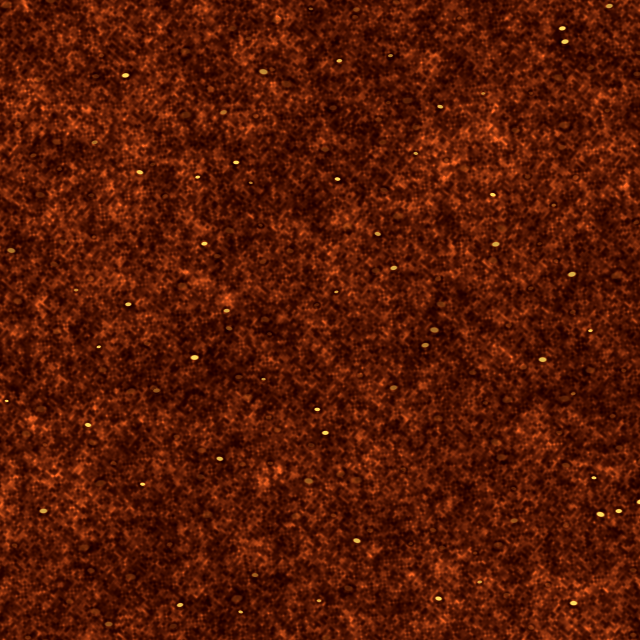
A WebGL 2 fragment shader for this texture:

```glsl
#version 300 es
precision highp float;
// Grainy rust-brown film with small amber bubbles, dark rims and soft glows.

uniform vec2 u_resolution;
out vec4 fragColor;

const float NOISE_DEVIATION = 0.2145;  // spread of smooth value noise

uint scramble(uint x) {
  x ^= x >> 16; x *= 0x7feb352dU;
  x ^= x >> 15; x *= 0x846ca68bU;
  return x ^ (x >> 16);
}

float hash(vec2 cell, float seed) {
  uvec2 c = uvec2(ivec2(cell));
  return float(scramble(c.x + scramble(c.y + scramble(uint(seed)))) >> 8) / 16777216.0;
}

vec2 hash2(vec2 cell, float seed) {
  return vec2(hash(cell, seed), hash(cell, seed + 1.0));
}

float valueNoise(vec2 p, float seed) {
  vec2 cell = floor(p);
  vec2 f = fract(p);
  f = f * f * (3.0 - 2.0 * f);
  float low = mix(hash(cell, seed), hash(cell + vec2(1, 0), seed), f.x);
  float high = mix(hash(cell + vec2(0, 1), seed), hash(cell + vec2(1, 1), seed), f.x);
  return mix(low, high, f.y);
}

mat2 rotation(float angle) {
  float c = cos(angle), s = sin(angle);
  return mat2(c, s, -s, c);
}

// One noise layer with zero mean and unit deviation
float layer(vec2 p, float frequency, float seed) {
  vec2 q = rotation(seed * 0.7) * p * frequency;
  return (valueNoise(q, seed) - 0.5) / NOISE_DEVIATION;
}

// Fine grain over faint larger mottling
float grain(vec2 p) {
  return 0.66 * layer(p, 245.0, 1.0)
       + 0.54 * layer(p, 130.0, 2.0)
       + 0.37 * layer(p, 56.0, 3.0)
       + 0.25 * layer(p, 19.0, 4.0)
       + 0.18 * layer(p, 6.0, 5.0);
}

// Diffuse bright patches, few and scattered
float glows(vec2 p, float count) {
  vec2 home = floor(p * count);
  float sum = 0.0;
  for (int y = -1; y <= 1; y++)
    for (int x = -1; x <= 1; x++) {
      vec2 cell = home + vec2(x, y);
      vec2 offset = p - (cell + hash2(cell, 20.0)) / count;
      float radius = mix(0.008, 0.017, hash(cell, 22.0));
      float present = step(hash(cell, 23.0), 0.4);
      sum += present * exp(-dot(offset, offset) / (radius * radius));
    }
  return sum;
}

// Bubbles: x = rim darkness, y = core coverage, z = core brightness
vec3 bubbles(vec2 p, float count, float pixel) {
  vec2 home = floor(p * count);
  vec3 result = vec3(0.0);
  for (int y = -1; y <= 1; y++)
    for (int x = -1; x <= 1; x++) {
      vec2 cell = home + vec2(x, y);
      if (hash(cell, 30.0) > 0.62) continue;
      vec2 offset = p - (cell + hash2(cell, 31.0)) / count;
      offset = rotation(0.5 * (hash(cell, 33.0) - 0.5)) * offset;
      float brightness = smoothstep(0.62, 0.95, hash(cell, 34.0));
      float radius = mix(0.0035, mix(0.0095, 0.0075, brightness), hash(cell, 35.0));

      float rimWidth = max(0.32 * radius, pixel);
      float rimOffset = (length(offset / vec2(1.2, 1.0)) - radius) / rimWidth;
      float rim = exp(-rimOffset * rimOffset);

      float lift = (hash(cell, 36.0) - 0.35) * 0.4 * radius;
      float coreDistance = length((offset - vec2(0.0, lift)) / vec2(1.3, 0.8));
      float edge = max(0.22 * radius, 0.7 * pixel);
      float core = 1.0 - smoothstep(-edge, edge, coreDistance - 0.65 * radius);
      core *= mix(0.45, 1.0, brightness);

      result.x = max(result.x, rim);
      if (core > result.y) result.yz = vec2(core, brightness);
    }
  return result;
}

// Dark rust to orange, rising exponentially with level
vec3 rustColor(float level) {
  float red = min(0.335 * exp(0.35 * level), 1.0);
  return max(vec3(red, 0.477 * red - 0.065, 0.19 * (red - 0.25)), 0.0);
}

void main() {
  vec2 p = gl_FragCoord.xy / u_resolution.y;
  vec3 bubble = bubbles(p, 18.0, 1.0 / u_resolution.y);

  float level = grain(p) + 1.9 * glows(p, 5.0) - 1.2 * bubble.x;
  vec3 color = rustColor(level);

  // Amber cores, hottest in the middle
  vec3 dull = vec3(0.55, 0.25, 0.06);
  vec3 hot = mix(vec3(0.85, 0.42, 0.08), vec3(1.0, 0.88, 0.38), bubble.y);
  color = mix(color, mix(dull, hot, bubble.z), bubble.y);

  fragColor = vec4(color, 1.0);
}
```
